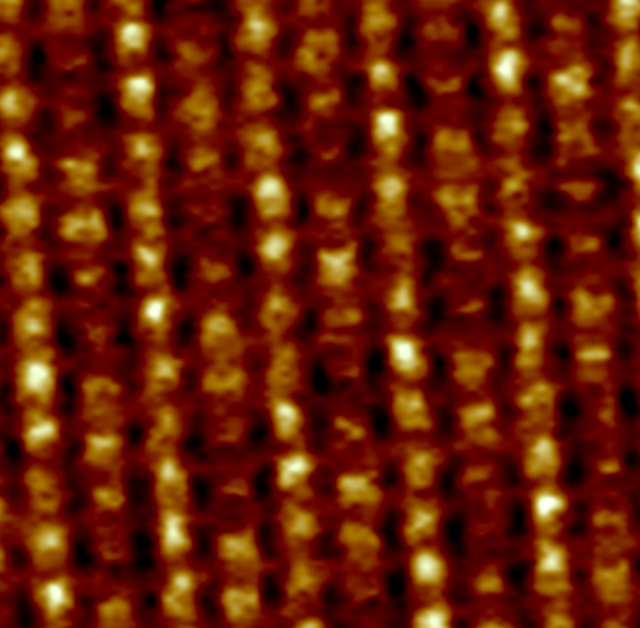
This pattern is drawn by a WebGL 1 fragment shader. Its source:

```glsl
precision highp float;

uniform vec2 u_resolution;

// Lengths are fractions of the canvas height.
const vec2 ORIGIN = vec2(0.0266, 0.7606);
const vec2 COLUMN_STEP = vec2(0.1975, 0.0133);
const vec2 ROW_STEP = vec2(-0.0077, 0.0875);
const vec2 BEAT = vec2(1.837, -2.55);   // beats per unit length
const float WIDE_BEAT_SHIFT = 0.42;
const float BASE_HEIGHT = 0.42;
const float SIDE_OFFSET = 0.049;
const float PIT_DEPTH = 0.36;
const float JITTER = 0.006;
const float WARP = 0.013;
const float GRAIN = 0.30;
const vec2 GRAIN_SCALE = vec2(37.0, 53.0);
const float TAU = 6.2831853;

float hash(vec2 p) {
  return fract(sin(dot(p, vec2(127.1, 311.7))) * 43758.5453);
}

float noise(vec2 p) {
  vec2 cell = floor(p);
  vec2 f = fract(p);
  f = f * f * (3.0 - 2.0 * f);
  return mix(mix(hash(cell), hash(cell + vec2(1.0, 0.0)), f.x),
             mix(hash(cell + vec2(0.0, 1.0)), hash(cell + 1.0), f.x), f.y);
}

float cross2(vec2 a, vec2 b) {
  return a.x * b.y - a.y * b.x;
}

float blob(vec2 d, vec2 center, vec2 sigma) {
  vec2 q = (d - center) / sigma;
  return exp(-0.5 * dot(q, q));
}

float beat(vec2 position, float shift) {
  return 0.5 + 0.5 * cos(TAU * (dot(position, BEAT) - shift));
}

vec2 jitter(vec2 id) {
  return JITTER * (vec2(hash(id + 3.1), hash(id + 8.7)) - 0.5);
}

// Narrow column: bright tip, softer body and a dark pit on each side.
float narrowMotif(vec2 d, float strength, vec2 id) {
  float tip = (0.16 + 0.36 * strength) * blob(d, vec2(0.0), vec2(0.0165, 0.0140));
  float body = (0.20 + 0.10 * hash(id)) * blob(d, vec2(0.0, -0.030), vec2(0.026, 0.0165));
  float hollow = 0.16 * (1.0 - strength) * blob(d, vec2(0.003, -0.032), vec2(0.009, 0.007));
  vec2 pitSize = vec2(0.0150, 0.0225);
  float left = (0.75 + 0.5 * hash(id + 5.3)) * blob(d, vec2(-SIDE_OFFSET, -0.034), pitSize);
  float right = (0.75 + 0.5 * hash(id + 9.1)) * blob(d, vec2(SIDE_OFFSET, -0.034), pitSize);
  return tip + body - hollow - PIT_DEPTH * (left + right);
}

// Wide column: a broad twin-lobed pad that fades to a sunken streak.
float wideMotif(vec2 d, float strength, vec2 id) {
  float faded = 1.0 - strength;
  float pad = (0.04 + 0.25 * strength) * blob(d, vec2(0.0, -0.003), vec2(0.030, 0.021));
  float lobes = blob(d, vec2(-0.019, 0.014), vec2(0.014, 0.010))
              + blob(d, vec2(0.019, 0.015), vec2(0.013, 0.010));
  float hole = blob(d, vec2(0.002, -0.008), vec2(0.011, 0.008));
  float streak = blob(d, vec2(0.0), vec2(0.015, 0.008));
  float sunken = blob(d, vec2(0.0, -0.004), vec2(0.048, 0.030));
  return pad + (0.08 + 0.10 * hash(id)) * lobes
       - 0.20 * hash(id + 2.3) * hole
       + faded * (0.24 * streak - 0.17 * sunken);
}

float surface(vec2 p) {
  vec2 lattice = vec2(cross2(p, ROW_STEP), cross2(COLUMN_STEP, p))
               / cross2(COLUMN_STEP, ROW_STEP);
  vec2 nearest = floor(lattice + 0.5);
  float height = BASE_HEIGHT;
  for (int j = -1; j <= 1; j++) {
    for (int i = -1; i <= 1; i++) {
      vec2 id = nearest + vec2(float(i), float(j));
      vec2 narrow = id.x * COLUMN_STEP + id.y * ROW_STEP;
      vec2 wide = narrow + 0.5 * (COLUMN_STEP + ROW_STEP);
      height += narrowMotif(p - narrow - jitter(id), beat(narrow, 0.0), id);
      height += wideMotif(p - wide - jitter(id + 40.0), beat(wide, WIDE_BEAT_SHIFT), id + 40.0);
    }
  }
  return height;
}

// Black through dark red and gold to white.
vec3 goldRamp(float t) {
  return clamp(vec3(t, 1.87 * (t - 0.405), 2.7 * (t - 0.645)), 0.0, 1.0);
}

void main() {
  vec2 p = gl_FragCoord.xy / u_resolution.y - ORIGIN;

  // Uneven outlines and sideways grain
  vec2 warp = vec2(noise(p * 38.0 + 17.0), noise(p * 38.0 + 61.0)) - 0.5;
  float grain = 0.7 * noise(p * GRAIN_SCALE + 90.0)
              + 0.3 * noise(p * GRAIN_SCALE * 1.9 + 140.0) - 0.5;

  float height = surface(p + WARP * warp) + GRAIN * grain;
  gl_FragColor = vec4(goldRamp(height), 1.0);
}
```
